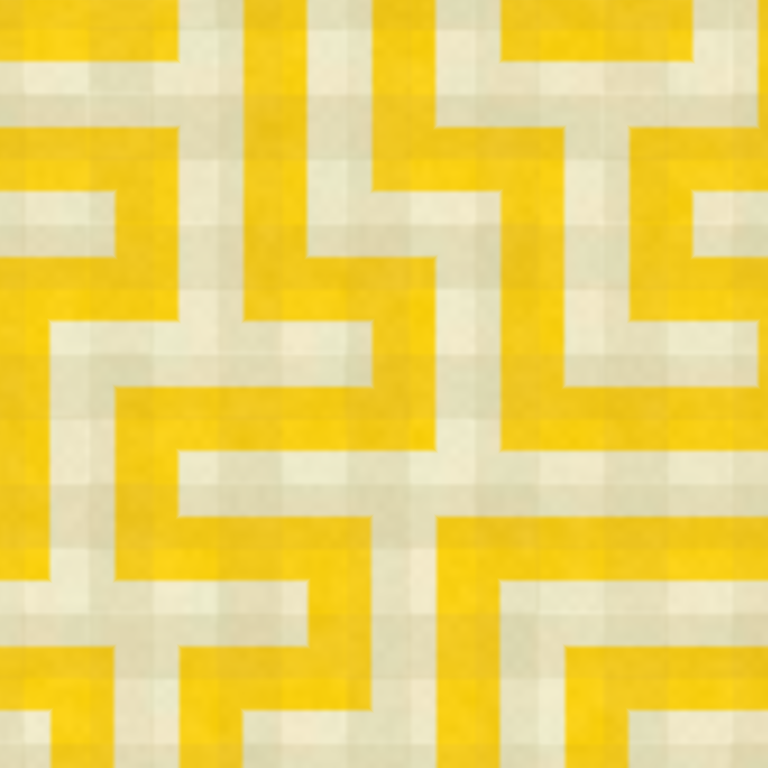
This pattern is drawn by a WebGL 1 fragment shader. Its source:

```glsl
precision highp float;
// A golden meander of square-cornered bands on a cream plaid ground.
// Bands are elbow distance fields on a 12 by 12 grid; the plaid is two
// square waves, half a cell out of step, with uneven dye per patch.

uniform vec2 u_resolution;

#define GRID vec2(11.944, 11.834)
#define GRID_SHIFT vec2(0.218, 0.046)
#define PLAID_SHIFT vec2(0.61, 0.51)
#define HALF_WIDTH 0.492
#define EDGE_SOFTNESS 0.055
#define PLAID_SOFTNESS 0.16
#define PATCH_WEAR 0.36
#define GRAIN 0.022
#define CREAM_LIGHT vec3(0.940, 0.918, 0.790)
#define CREAM_SHADE vec3(0.865, 0.838, 0.680)
#define GOLD_LIGHT vec3(0.978, 0.817, 0.070)
#define GOLD_SHADE vec3(0.928, 0.768, 0.120)

float hash(vec2 p) {
  vec3 q = fract(vec3(p.xyx) * 0.1031);
  q += dot(q, q.yzx + 33.33);
  return fract((q.x + q.y) * q.z);
}

// Value noise; a small blend keeps flat cells with narrow transitions.
float cellNoise(vec2 p, float blend) {
  vec2 cell = floor(p);
  vec2 f = smoothstep(1.0 - blend, 1.0, fract(p));
  float low = mix(hash(cell), hash(cell + vec2(1.0, 0.0)), f.x);
  float high = mix(hash(cell + vec2(0.0, 1.0)), hash(cell + 1.0), f.x);
  return mix(low, high, f.y);
}

// Square-ended bar between two axis-aligned grid points.
float bar(vec2 p, vec2 a, vec2 b) {
  vec2 d = abs(p - clamp(p, min(a, b), max(a, b)));
  return max(d.x, d.y) - HALF_WIDTH;
}

// Runs along a row from (col, row) to endCol, then down or up to endRow.
float elbow(vec2 p, float col, float row, float endCol, float endRow) {
  vec2 corner = vec2(endCol, row);
  return min(bar(p, vec2(col, row), corner), bar(p, corner, vec2(endCol, endRow)));
}

// The whole meander, in cells counted from the upper left.
float meander(vec2 p) {
  // left bands
  float d = elbow(p, -1.0, 0.0, 2.0, 0.0);
  d = min(d, elbow(p, -1.0, 2.0, 2.0, 4.0));
  d = min(d, elbow(p, 2.0, 4.0, 0.0, 8.0));
  d = min(d, elbow(p, -1.0, 10.0, 1.0, 12.0));
  // central winding band
  d = min(d, elbow(p, 6.0, 4.0, 4.0, -1.0));
  d = min(d, elbow(p, 2.0, 6.0, 6.0, 4.0));
  d = min(d, elbow(p, 5.0, 8.0, 2.0, 6.0));
  d = min(d, elbow(p, 3.0, 10.0, 5.0, 8.0));
  d = min(d, elbow(p, 3.0, 10.0, 3.0, 12.0));
  // upper right bands
  d = min(d, elbow(p, 8.0, 0.0, 10.0, 0.0));
  d = min(d, elbow(p, 8.0, 2.0, 6.0, -1.0));
  d = min(d, elbow(p, 13.0, 6.0, 8.0, 2.0));
  d = min(d, elbow(p, 13.0, 2.0, 12.0, -1.0));
  d = min(d, elbow(p, 13.0, 2.0, 10.0, 4.0));
  d = min(d, elbow(p, 10.0, 4.0, 12.0, 6.0));
  // nested lower right corners
  d = min(d, elbow(p, 13.0, 8.0, 7.0, 12.0));
  return min(d, elbow(p, 13.0, 10.0, 9.0, 12.0));
}

// Shade from 0 to 1: row and column stripes plus patchy dye.
float plaid(vec2 p) {
  vec2 stripe = smoothstep(-PLAID_SOFTNESS, PLAID_SOFTNESS, -sin(3.14159 * p));
  float weave = 0.62 * stripe.y + 0.48 * stripe.x - 0.18 * stripe.x * stripe.y;
  return clamp(weave + PATCH_WEAR * (cellNoise(p, 0.1) - 0.5), 0.0, 1.0);
}

void main() {
  vec2 uv = gl_FragCoord.xy / u_resolution;
  vec2 cell = vec2(uv.x, 1.0 - uv.y) * GRID + GRID_SHIFT;
  vec2 weave = cell - PLAID_SHIFT;
  float shade = plaid(weave);

  // ground with a faint drift between rose and green
  float tint = cellNoise(weave * 1.5 + 40.0, 0.4) - 0.5;
  vec3 ground = mix(CREAM_LIGHT, CREAM_SHADE, shade);
  ground += tint * vec3(0.025, -0.008, -0.01);

  // gold bands, softly blotched
  float blotch = cellNoise(cell * 2.5 + 80.0, 1.0) - 0.5;
  vec3 gold = mix(GOLD_LIGHT, GOLD_SHADE, shade);
  gold += blotch * vec3(0.015, 0.02, 0.07);

  float pixel = GRID.x / u_resolution.x;
  float soft = max(EDGE_SOFTNESS, 0.7 * pixel);
  float cover = 1.0 - smoothstep(-soft, soft, meander(cell - 0.5));
  vec3 color = mix(ground, gold, cover);
  color += GRAIN * (cellNoise(cell * 7.0, 1.0) - 0.5);
  gl_FragColor = vec4(clamp(color, 0.0, 1.0), 1.0);
}
```
